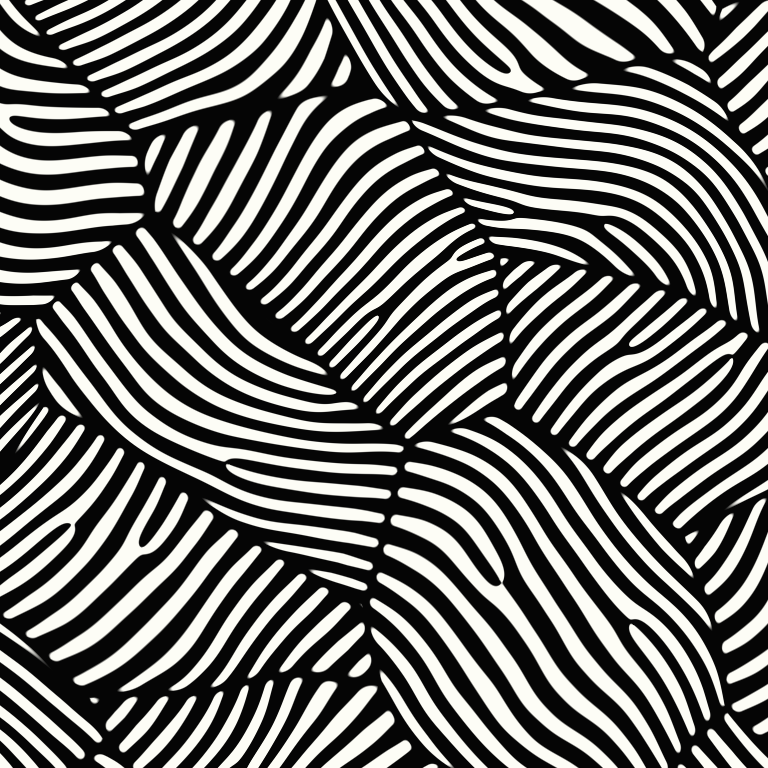
Give the GLSL for this pattern, as a WebGL 1 fragment shader.

```glsl
precision highp float;
// Zebra-like patches of curved, forking black and white stripes.

uniform vec2 u_resolution;

#define PATCHES vec2(2.3, 3.5)   // patches per canvas, along and across the diagonal
#define STRIPES 32.5             // stripes per canvas
#define DUTY 0.49                // white share of a stripe period
#define GAP 0.0035               // half width of the black seams
#define ROUNDING 0.007           // softness of the stripe ends
#define WARP 0.042               // bending of seams and stripes
#define BEND 1.3                 // curvature of the stripes in a patch
#define FAN 1.0                  // spreading of the stripes in a patch
#define INK vec3(0.018, 0.018, 0.018)
#define PAPER vec3(0.993, 0.992, 0.965)

vec2 hash2(vec2 p) {
  vec3 h = fract(vec3(p.xyx) * vec3(0.1031, 0.1030, 0.0973));
  h += dot(h, h.yzx + 33.33);
  return fract((h.xx + h.yz) * h.zy);
}

vec2 noise2(vec2 p) {
  vec2 i = floor(p), f = fract(p);
  f = f * f * f * (f * (f * 6.0 - 15.0) + 10.0);
  vec2 low = mix(hash2(i), hash2(i + vec2(1.0, 0.0)), f.x);
  vec2 high = mix(hash2(i + vec2(0.0, 1.0)), hash2(i + 1.0), f.x);
  return mix(low, high, f.y) * 2.0 - 1.0;
}

mat2 rotation(float a) {
  return mat2(cos(a), -sin(a), sin(a), cos(a));
}

float smoothMax(float a, float b, float k) {
  float h = max(k - abs(a - b), 0.0) / k;
  return max(a, b) + h * h * k * 0.25;
}

vec2 seed(vec2 cell) {
  return cell + 0.5 + 0.8 * (hash2(cell + 17.0) - 0.5);
}

// Finds the patch around p; returns the distance to its seam.
float patchSeam(vec2 p, out vec2 cell, out vec2 center) {
  vec2 g = p * PATCHES, base = floor(g);
  float nearest = 1e3;
  for (int j = -2; j <= 2; j++) {
    for (int i = -2; i <= 2; i++) {
      vec2 c = base + vec2(float(i), float(j));
      vec2 r = seed(c) - g;
      if (dot(r, r) < nearest) {
        nearest = dot(r, r);
        cell = c;
      }
    }
  }
  vec2 own = seed(cell);
  center = own / PATCHES;
  float seam = 1e3;
  for (int j = -2; j <= 2; j++) {
    for (int i = -2; i <= 2; i++) {
      if (i == 0 && j == 0) continue;
      vec2 other = seed(cell + vec2(float(i), float(j)));
      vec2 n = normalize(other - own);
      float d = dot(0.5 * (own + other) - g, n) / length(n * PATCHES);
      seam = min(seam, d);
    }
  }
  return seam;
}

// Stripe count at q, relative to the centre of the patch.
float stripePhase(vec2 q, vec2 cell) {
  vec2 shape = hash2(cell + 41.0) * 2.0 - 1.0;
  vec2 turn = hash2(cell + 73.0);
  float across = abs(mod(cell.y, 2.0) - step(0.8, turn.x));
  q = rotation(across * 1.5 + (turn.y - 0.5) * 0.4) * q;
  float v = q.y + BEND * shape.x * q.x * q.x + 0.012 * sin(q.x * 15.0 + 6.0 * turn.x);
  float phase = v * (1.0 + FAN * shape.y * clamp(q.x, -0.25, 0.25)) * STRIPES;
  // Forks of alternating sign add or end one stripe each.
  float side = 1.0;
  for (int k = 0; k < 2; k++) {
    vec2 h = hash2(cell * 3.0 + float(k) * 9.7 + 5.0);
    vec2 d = q - (h - 0.5) * vec2(0.34, 0.24);
    phase += side * atan(d.y, d.x + 1e-6) / 6.28319;
    side = -side;
  }
  return phase;
}

void main() {
  float unit = min(u_resolution.x, u_resolution.y);
  vec2 uv = gl_FragCoord.xy / unit;

  // Diagonal frame, gently warped.
  vec2 p = rotation(-0.78) * uv + 3.0;
  p += WARP * noise2(p * 3.2) + 0.004 * noise2(p * 11.0);

  vec2 cell, center;
  float seam = patchSeam(p, cell, center);
  vec2 q = p - center;

  // Distance to the stripe edge, from the phase and its slope.
  float e = 0.0006;
  float phase = stripePhase(q, cell);
  vec2 slope = vec2(stripePhase(q + vec2(e, 0.0), cell),
                    stripePhase(q + vec2(0.0, e), cell)) - phase;
  slope = (fract(slope + 0.5) - 0.5) / e;
  float duty = DUTY + 0.08 * noise2(p * 13.0).x;
  duty *= mix(0.75, 1.0, smoothstep(0.0, 0.05, seam));
  float stripe = (abs(fract(phase) - 0.5) - 0.5 * duty) / max(length(slope), 12.0);

  float d = smoothMax(stripe, GAP - seam, ROUNDING);
  float soft = 0.75 / unit;
  gl_FragColor = vec4(mix(PAPER, INK, smoothstep(-soft, soft, d)), 1.0);
}
```
